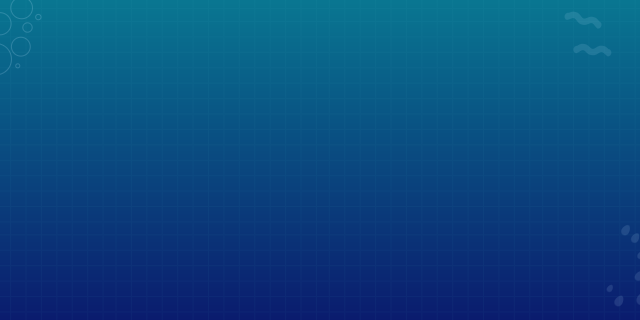
Reproduce this background procedurally as a Shadertoy shader.

```glsl
// An underwater backdrop: a vertical teal-to-navy gradient under a faint tiled grid,
// with bubble rings at top left, two wavy strokes at top right and petals at bottom right.
// Every shape is a signed distance, blended with a pixel-wide soft edge.

// Lengths are in design units: the canvas is HEIGHT units tall, y runs down from the top.
const float HEIGHT = 384.0;

const vec3 SURFACE = vec3(0.035, 0.465, 0.569);
const vec3 DEEP    = vec3(0.040, 0.107, 0.431);
const vec3 GRID_COLOR  = vec3(0.30, 0.75, 0.80);
const vec3 SHAPE_COLOR = vec3(0.75, 0.90, 1.00);

const float GRID_TILE = 256.0;              // the grid restarts at each tile
const float GRID_STEP = 18.5;
const vec2  GRID_START = vec2(139.2, 25.8);
const float GRID_WIDTH = 1.2;
const float GRID_ALPHA = 0.046;

const float RING_WIDTH = 1.2;
const float RING_ALPHA = 0.20;
const float WAVE_ALPHA = 0.125;
const float PETAL_ALPHA = 0.125;

const float WAVE_HALF_LENGTH = 19.0;
const float WAVE_PERIOD = 22.5;
const float WAVE_HEIGHT = 2.4;
const float WAVE_RADIUS = 3.8;

const float PETAL_TILT = 0.55;
const float PETAL_ASPECT = 0.70;

// Centre and radius of each bubble
const vec3 BUBBLES[7] = vec3[7](
    vec3(26.0, 9.5, 13.0), vec3(46.0, 20.5, 3.2), vec3(33.0, 33.0, 5.6),
    vec3(0.0, 28.5, 13.3), vec3(25.0, 56.0, 11.3), vec3(-5.0, 71.0, 18.8),
    vec3(21.3, 79.0, 2.4));

// Centre and half length of each petal
const vec3 PETALS[7] = vec3[7](
    vec3(751.0, 276.0, 6.6), vec3(762.5, 285.5, 6.2), vec3(769.0, 306.0, 5.0),
    vec3(767.0, 331.0, 6.2), vec3(732.0, 346.0, 4.6), vec3(743.0, 361.0, 6.8),
    vec3(771.0, 358.0, 8.5));

// Centre and slope of each wavy stroke
const vec3 WAVES[2] = vec3[2](vec3(700.0, 23.5, 0.28), vec3(711.0, 60.0, 0.10));

// Coverage of a filled shape
float fill(float dist, float px) {
    return clamp(0.5 - dist / px, 0.0, 1.0);
}

// Coverage of a line, box filtered so that thin lines fade evenly
float stroke(float dist, float width, float px) {
    return fill(dist - 0.5 * width, px) - fill(dist + 0.5 * width, px);
}

// Signed distance to the nearest grid line on one axis
float gridDistance(float x, float start) {
    float local = mod(x - start, GRID_TILE);
    float nearest = min(floor(local / GRID_STEP + 0.5) * GRID_STEP, GRID_TILE);
    return local - nearest;
}

// Round-ended cosine stroke along a sloped axis
float waveDistance(vec2 p, float slope) {
    vec2 axis = normalize(vec2(1.0, slope));
    vec2 q = vec2(dot(p, axis), dot(p, vec2(-axis.y, axis.x)));
    float along = clamp(q.x, -WAVE_HALF_LENGTH, WAVE_HALF_LENGTH);
    float k = 6.28319 / WAVE_PERIOD;
    float tangent = WAVE_HEIGHT * k * sin(k * along);
    float across = q.y - WAVE_HEIGHT * cos(k * along);
    across *= inversesqrt(1.0 + tangent * tangent);
    return length(vec2(q.x - along, across)) - WAVE_RADIUS;
}

// Tilted egg, narrower towards its upper end
float petalDistance(vec2 p, float size) {
    float c = cos(PETAL_TILT), s = sin(PETAL_TILT);
    vec2 q = vec2(c * p.x + s * p.y, c * p.y - s * p.x) / size;
    q.x /= PETAL_ASPECT * (1.0 + 0.2 * clamp(q.y, -1.0, 1.0));
    return (length(q) - 1.0) * size * PETAL_ASPECT;
}

void mainImage(out vec4 fragColor, in vec2 fragCoord) {
    float px = HEIGHT / iResolution.y;
    vec2 p = vec2(fragCoord.x, iResolution.y - fragCoord.y) * px;

    // Water and grid
    vec3 color = mix(SURFACE, DEEP, p.y / HEIGHT);
    float lineX = stroke(gridDistance(p.x, GRID_START.x), GRID_WIDTH, px);
    float lineY = stroke(gridDistance(p.y, GRID_START.y), GRID_WIDTH, px);
    color = mix(color, GRID_COLOR, GRID_ALPHA * max(lineX, lineY));

    // Bubbles, strokes and petals
    float rings = 0.0, waves = 0.0, petals = 0.0;
    for (int i = 0; i < 7; i++) {
        float ring = length(p - BUBBLES[i].xy) - BUBBLES[i].z;
        rings = max(rings, stroke(ring, RING_WIDTH, px));
        petals = max(petals, fill(petalDistance(p - PETALS[i].xy, PETALS[i].z), px));
    }
    for (int i = 0; i < 2; i++)
        waves = max(waves, fill(waveDistance(p - WAVES[i].xy, WAVES[i].z), px));

    float alpha = max(RING_ALPHA * rings, max(WAVE_ALPHA * waves, PETAL_ALPHA * petals));
    fragColor = vec4(mix(color, SHAPE_COLOR, alpha), 1.0);
}
```
